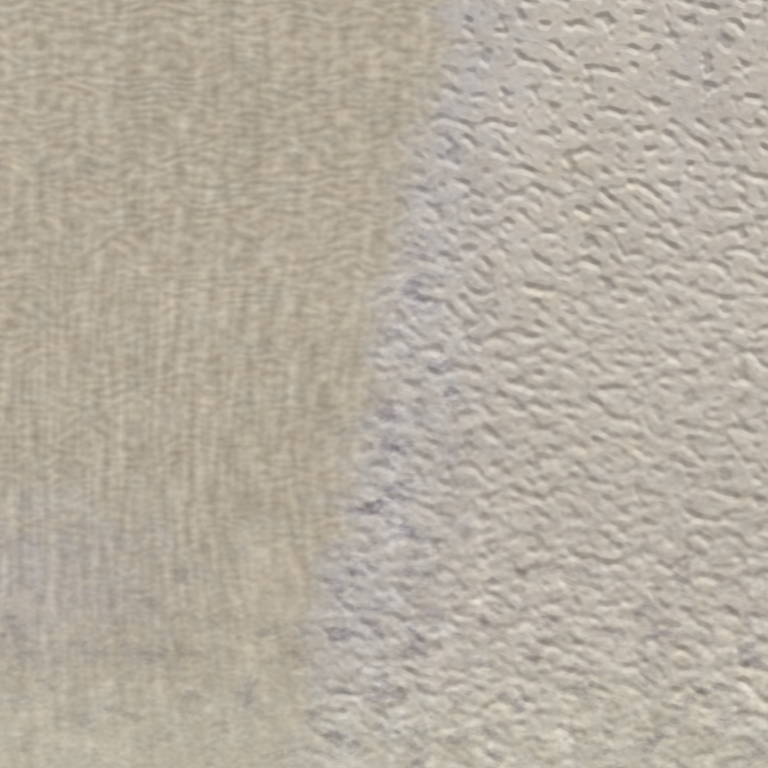
A Shadertoy shader for this texture:

```glsl
// Weathered, wrinkled hide: fine tan weave beside a pitted pale grain, split by a lavender seam.

vec2 hashGradient(vec2 cell) {
    uvec2 q = uvec2(ivec2(cell) + 4096) * uvec2(1597334673u, 3812015801u);
    uint h = (q.x ^ q.y) * 1597334673u;
    h ^= h >> 15;
    h *= 2246822519u;
    h ^= h >> 13;
    float angle = float(h & 65535u) / 65536.0 * 6.28319;
    return vec2(cos(angle), sin(angle));
}

// Gradient noise, roughly -0.7 to 0.7
float noise(vec2 p) {
    vec2 i = floor(p), f = p - i;
    vec2 u = f * f * f * (f * (f * 6.0 - 15.0) + 10.0);
    vec2 e = vec2(1.0, 0.0);
    float a = dot(hashGradient(i), f);
    float b = dot(hashGradient(i + e.xy), f - e.xy);
    float c = dot(hashGradient(i + e.yx), f - e.yx);
    float d = dot(hashGradient(i + e.xx), f - e.xx);
    return mix(mix(a, b, u.x), mix(c, d, u.x), u.y);
}

float fbm(vec2 p) {
    float sum = 0.0, amplitude = 1.0;
    for (int i = 0; i < 4; i++) {
        sum += amplitude * noise(p);
        p = mat2(1.6, 1.2, -1.2, 1.6) * p + 7.3;
        amplitude *= 0.55;
    }
    return sum;
}

// Fine crosswise wrinkles over leaning lengthwise threads
float weave(vec2 p) {
    float lean = 0.16 * smoothstep(0.85, 0.2, p.y) * smoothstep(0.0, 0.35, p.x);
    float across = p.x + lean * p.y + 0.006 * noise(p * vec2(9.0, 5.0));
    float wrinkles = noise(vec2(across * 48.0, p.y * 115.0 + 1.6 * noise(p * 16.0)));
    float threads = noise(vec2(across * 88.0, p.y * 16.0 + 20.0));
    float wrinkleShare = smoothstep(0.2, 0.85, p.y + 0.6 * noise(p * 6.0));
    return mix(0.07, 0.115, wrinkleShare) * wrinkles
         + mix(0.09, 0.05, wrinkleShare) * threads;
}

// Short slanted creases, thinning out into separate pits toward the top
float pitDepth(vec2 p) {
    p += 0.004 * vec2(noise(p * 25.0), noise(p * 25.0 + 40.0));
    p.y += 0.25 * p.x;
    float n = noise(p * vec2(45.0, 78.0)) + 0.3 * noise(p * vec2(80.0, 125.0));
    return smoothstep(mix(-0.1, 0.03, smoothstep(0.55, 0.95, p.y - 0.25 * p.x)), 0.5, n);
}

// Wavy folds of the lower grain, with finer wrinkles on top
float foldHeight(vec2 p) {
    p.y += 0.008 * noise(p * 17.0);
    return noise(p * vec2(31.0, 58.0) + 11.0) + 0.55 * noise(p * vec2(62.0, 100.0));
}

float grain(vec2 p) {
    vec2 lightStep = vec2(0.002, 0.0075);
    float pits = 0.11 * pitDepth(p + lightStep) - 0.17 * pitDepth(p);
    float folds = 0.09 * (foldHeight(p) - foldHeight(p + lightStep));
    float low = smoothstep(0.85, 0.25, p.y);
    return pits * mix(1.0, 0.65, low) + folds * mix(0.5, 1.0, low) + 0.018;
}

void mainImage(out vec4 fragColor, in vec2 fragCoord) {
    vec2 p = fragCoord / iResolution.xy;
    float mottle = fbm(p * vec2(17.0, 25.0));
    float cloud = noise(p * 4.0 + 3.0);

    // Regions: pale grain right of the seam, lavender along it, worn lower edge
    float seam = p.x - 0.38 - 0.21 * p.y - 0.035 * noise(vec2(p.y * 7.0, 2.0)) - 0.035 * mottle;
    float paleSide = smoothstep(-0.045, 0.045, seam);
    float bandWidth = mix(0.17, 0.10, p.y);
    float band = paleSide * (1.0 - smoothstep(0.2 * bandWidth, 1.6 * bandWidth, seam + 0.07 * mottle));
    float worn = smoothstep(0.40, 0.14, p.y + 0.08 * mottle);
    vec2 toStain = (p - vec2(0.04, 0.25)) * vec2(6.0, 9.0);
    float stain = exp(-dot(toStain, toStain) - mottle);
    float coolStreak = smoothstep(0.45, 1.0, p.y) * exp(-pow((p.x - 0.91) / 0.05, 2.0));

    // Base tones
    vec3 tanHide = vec3(0.700, 0.661, 0.595);
    vec3 pale = vec3(0.722, 0.692, 0.648);
    vec3 lavender = vec3(0.690, 0.670, 0.658);
    vec3 wornEdge = vec3(0.732, 0.712, 0.650);
    vec3 color = mix(tanHide, pale, paleSide);
    color = mix(color, lavender, clamp(0.85 * band + 0.6 * stain + 0.5 * coolStreak, 0.0, 1.0));
    color = mix(color, wornEdge, 0.7 * smoothstep(0.2, 0.02, p.y + 0.08 * mottle));

    // Relief, softened where the surface is worn smooth
    float leftRelief = weave(p) * mix(1.0, 0.6, worn) + 0.05 * worn * mottle;
    float rightRelief = grain(p) * mix(1.0, 0.85, band) + 0.03 * worn * mottle;
    float smoothing = mix(1.0, 0.65, smoothstep(0.08, 0.0, p.y));
    color += mix(leftRelief, rightRelief, paleSide) * smoothing * vec3(1.0, 1.0, 0.96);

    // Bluish dark blotches in the seam and the lower grain, pale flecks between them
    float blotchArea = max(0.9 * band * smoothstep(1.0, 0.5, p.y), worn * mix(0.45, 0.8, paleSide));
    float blotch = smoothstep(0.05, 0.65, fbm(p * vec2(23.0, 37.0) + 31.0));
    color -= blotchArea * blotch * vec3(0.125, 0.125, 0.095);
    color += blotchArea * 0.065 * smoothstep(0.0, 0.5, fbm(p * vec2(28.0, 42.0) + 70.0));

    // Broad shading, fine grit and faint warm-cool drift
    color += 0.022 * cloud + 0.018 * noise(vec2(p.x * 24.0, p.y * 2.0)) + 0.018 * noise(p * 11.0);
    color += 0.04 * noise(p * vec2(115.0, 150.0));
    color += 0.022 * noise(p * 30.0 + 60.0) * vec3(0.6, -0.1, -0.8);
    fragColor = vec4(clamp(color, 0.0, 1.0), 1.0);
}
```
